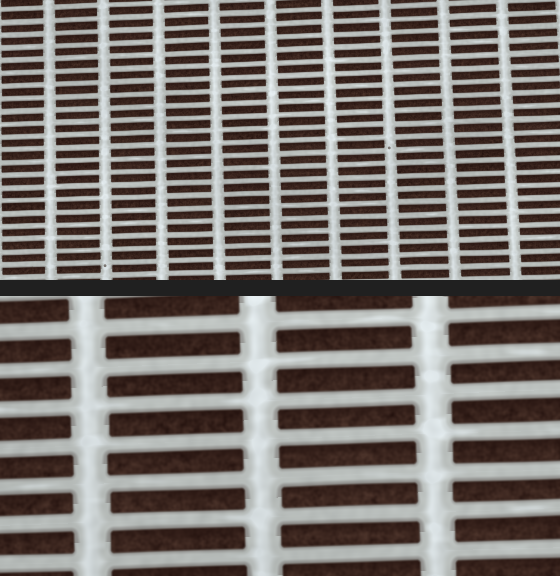
Top, the full canvas; bottom, a detail of the centre.
A Shadertoy shader for this texture:

```glsl
// A pale plastic grille of ten columns and some 22 rows of slots over dark brown felt.
// A gentle perspective warp gives slot cells; each slot is a rounded box distance,
// which also shades the ribs. Gradient noise adds felt grain, bent ribs and worn gloss.

// Layout, in canvas heights
const vec2 COLUMN_START = vec2(-0.0172, -0.0128);  // x of first rib: top, bottom
const vec2 COLUMN_PITCH = vec2(0.1906, 0.1938);
const vec2 COLUMN_GROWTH = vec2(0.00115, 0.00138); // widening toward the right
const float ROW_PITCH = 0.0456;
const float ROW_PHASE = 0.26;
const vec2 ROW_SLOPE = vec2(0.042, 0.024);         // rise to the right: top, bottom
const float RIB_WIDTH = 0.044;
const float SLOT_HALF_HEIGHT = 0.0121;
const float CORNER = 0.0035;
const float EDGE_BLUR = 0.0018;

// Variation
const float ROW_WOBBLE = 0.05;
const float SLOT_JITTER = 0.0011;
const float SPECK_CHANCE = 0.012;

// Colours
const vec3 FELT_DARK = vec3(0.14, 0.07, 0.055);
const vec3 FELT_LIGHT = vec3(0.29, 0.195, 0.16);
const vec3 RIB_EDGE = vec3(0.40, 0.37, 0.35);
const vec3 RIB_SHADE = vec3(0.58, 0.58, 0.57);
const vec3 RIB_BASE = vec3(0.72, 0.74, 0.73);
const vec3 RIB_GLOSS = vec3(0.85, 0.88, 0.89);

vec2 hash2(vec2 p) {
    vec3 q = fract(p.xyx * vec3(0.1031, 0.1030, 0.0973));
    q += dot(q, q.yzx + 33.33);
    return fract((q.xx + q.yz) * q.zy);
}

float corner(vec2 cell, vec2 f, vec2 offset) {
    return dot(hash2(cell + offset) * 2.0 - 1.0, f - offset);
}

// Gradient noise, about -0.7 to 0.7
float noise(vec2 p) {
    vec2 i = floor(p), f = p - i;
    vec2 u = f * f * f * (f * (f * 6.0 - 15.0) + 10.0);
    float low = mix(corner(i, f, vec2(0, 0)), corner(i, f, vec2(1, 0)), u.x);
    float high = mix(corner(i, f, vec2(0, 1)), corner(i, f, vec2(1, 1)), u.x);
    return mix(low, high, u.y);
}

float roundedBox(vec2 p, vec2 halfSize, float radius) {
    vec2 q = abs(p) - halfSize + radius;
    return length(max(q, 0.0)) + min(max(q.x, q.y), 0.0) - radius;
}

// Column and row coordinates; z is the local column pitch
vec3 grilleCoord(vec2 p) {
    float down = 1.0 - p.y;
    float start = mix(COLUMN_START.x, COLUMN_START.y, down);
    float pitch = mix(COLUMN_PITCH.x, COLUMN_PITCH.y, down);
    float growth = mix(COLUMN_GROWTH.x, COLUMN_GROWTH.y, down);
    float root = sqrt(pitch * pitch + 4.0 * growth * (p.x - start));
    float column = (root - pitch) / (2.0 * growth);
    float row = (down + mix(ROW_SLOPE.x, ROW_SLOPE.y, down) * p.x) / ROW_PITCH - ROW_PHASE;
    row += ROW_WOBBLE * noise(p * vec2(5.0, 16.0) + 7.0);
    return vec3(column, row, root);
}

vec3 feltColor(vec2 p, float slotY) {
    float grain = noise(p * 85.0) + 0.7 * noise(p * 190.0);
    float patches = noise(p * 6.0 + 20.0);
    float light = 0.5 + 0.55 * grain + 0.25 * patches;
    light *= mix(0.55, 1.1, smoothstep(-0.012, 0.003, slotY)); // shadow of the rib above
    return mix(FELT_DARK, FELT_LIGHT, clamp(light, 0.0, 1.0));
}

vec3 ribColor(vec2 p, float dist, float acrossRow, float acrossRib) {
    vec3 color = mix(RIB_EDGE, RIB_SHADE, smoothstep(-0.001, 0.003, dist));
    color = mix(color, RIB_BASE, smoothstep(0.001, 0.0065, dist - 0.005 * acrossRow));

    // Gloss on the junctions, the left flank of uprights and worn streaks
    float worn = noise(p * vec2(12.0, 50.0) + 40.0);
    float junction = smoothstep(0.009, 0.019, dist);
    float flank = exp(-pow((acrossRib + 0.006) / 0.008, 2.0));
    float streak = smoothstep(0.05, 0.4, worn) * smoothstep(0.005, 0.01, dist);
    float gloss = 0.55 * junction + 0.4 * flank * smoothstep(0.004, 0.012, dist) + 0.6 * streak;
    color = mix(color, RIB_GLOSS, clamp(gloss, 0.0, 1.0));

    // Broad light and fine dirt
    color *= 1.0 + 0.10 * noise(p * 2.2 + 3.0) + 0.06 * noise(p * 70.0);
    vec2 speckCell = floor(p * 14.0);
    vec2 seed = hash2(speckCell + 91.0);
    vec2 speckAt = (speckCell + 0.2 + 0.6 * hash2(speckCell + 53.0)) / 14.0;
    float speck = 1.0 - smoothstep(0.003, 0.007, length(p - speckAt));
    return mix(color, RIB_EDGE, 0.8 * speck * step(seed.x, SPECK_CHANCE));
}

void mainImage(out vec4 fragColor, in vec2 fragCoord) {
    vec2 p = fragCoord / iResolution.y;
    vec3 grid = grilleCoord(p);

    // Slot cell, with a small shift and size change for each slot
    vec2 cell = vec2(floor(grid.x), floor(grid.y + 0.5));
    vec2 local = vec2((grid.x - cell.x - 0.5) * grid.z, (grid.y - cell.y) * ROW_PITCH);
    vec2 shift = (hash2(cell + 11.0) * 2.0 - 1.0) * SLOT_JITTER;
    vec2 growth = (hash2(cell + 37.0) * 2.0 - 1.0) * SLOT_JITTER;
    vec2 halfSize = vec2(0.5 * (grid.z - RIB_WIDTH), SLOT_HALF_HEIGHT) + growth;
    float dist = roundedBox(local - shift, halfSize, CORNER);

    // Offsets from the centre lines of the surrounding ribs
    float acrossRow = fract(grid.y) - 0.5;
    float acrossRib = (fract(grid.x + 0.5) - 0.5) * grid.z;
    float blur = max(EDGE_BLUR, 0.7 / iResolution.y);
    float frame = smoothstep(-blur, blur, dist);
    vec3 color = mix(feltColor(p, local.y), ribColor(p, dist, acrossRow, acrossRib), frame);
    fragColor = vec4(color, 1.0);
}
```
